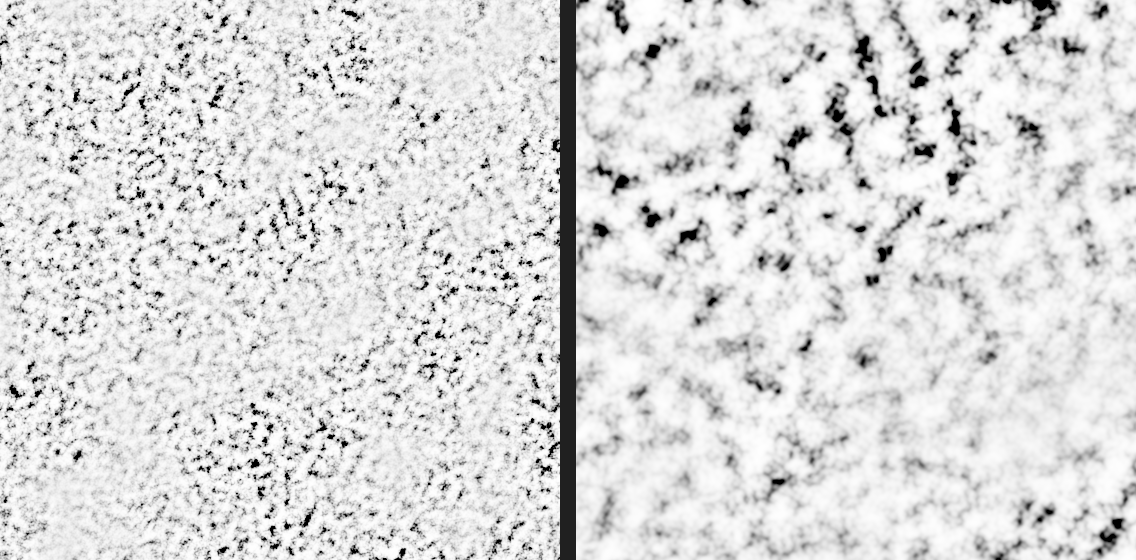
Left, the full canvas; right, a detail of the centre.
Reproduce this texture procedurally as a WebGL 2 fragment shader.

```glsl
#version 300 es
precision highp float;
// Pale, mottled surface with scattered dark specks and fine grain.
// Octaves of gradient noise form a bell-shaped field, whose strength drifts
// in broad patches; an exponential curve turns its peaks into ink.

uniform vec2 u_resolution;
out vec4 fragColor;

const float TAU = 6.28319;
const float UNIT_SPREAD = 4.63;   // scales gradient noise to a deviation of one

float hash(vec2 cell, float seed) {
    vec3 p = fract(vec3(cell.xyx + seed * 17.0) * vec3(0.1031, 0.1030, 0.0973));
    p += dot(p, p.yzx + 33.33);
    return fract((p.x + p.y) * p.z);
}

mat2 rotation(float angle) {
    float c = cos(angle), s = sin(angle);
    return mat2(c, s, -s, c);
}

// Slope contribution of one lattice corner
float corner(vec2 cell, vec2 offset, vec2 local, float seed) {
    float angle = TAU * hash(cell + offset, seed);
    return dot(vec2(cos(angle), sin(angle)), local - offset);
}

float gradientNoise(vec2 p, float seed) {
    vec2 cell = floor(p), f = p - cell;
    vec2 w = f * f * f * (f * (f * 6.0 - 15.0) + 10.0);
    float low  = mix(corner(cell, vec2(0, 0), f, seed), corner(cell, vec2(1, 0), f, seed), w.x);
    float high = mix(corner(cell, vec2(0, 1), f, seed), corner(cell, vec2(1, 1), f, seed), w.x);
    return UNIT_SPREAD * mix(low, high, w.y);
}

// Noise layer on its own turned lattice, with a given number of cells per canvas
float layer(vec2 p, float cells, float angle, float seed) {
    return gradientNoise(rotation(angle) * p * cells + 200.0, seed);
}

// Lengthens features along a direction
vec2 stretch(vec2 p, float angle, float amount) {
    vec2 q = rotation(-angle) * p;
    return rotation(angle) * (q * vec2(1.0 / amount, 1.0));
}

// Specks, their ragged edges, and grain; squared weights sum to about one
float speckField(vec2 p) {
    vec2 slanted = stretch(p, 0.7, 1.18);
    return 0.22 * layer(p, 26.0, 0.9, 1.0)
         + 0.78 * layer(slanted, 64.0, 0.4, 2.0)
         + 0.48 * layer(slanted, 122.0, 1.2, 3.0)
         + 0.33 * layer(p, 245.0, 0.6, 4.0);
}

// Broad patches of strong and faint texture
float patchStrength(vec2 p) {
    float drift = 0.20 * layer(p, 4.5, 0.5, 5.0) + 0.17 * layer(p, 11.0, 1.0, 6.0);
    return clamp(1.0 + drift, 0.4, 1.55);
}

float inkAmount(float level, float base, float steepness) {
    return min(base * exp(steepness * level), 1.0);
}

void main() {
    vec2 p = gl_FragCoord.xy / u_resolution;
    float level = speckField(p) * patchStrength(p);
    float ink = inkAmount(level, 0.083, 0.97);
    fragColor = vec4(vec3(1.0 - ink), 1.0);
}
```
